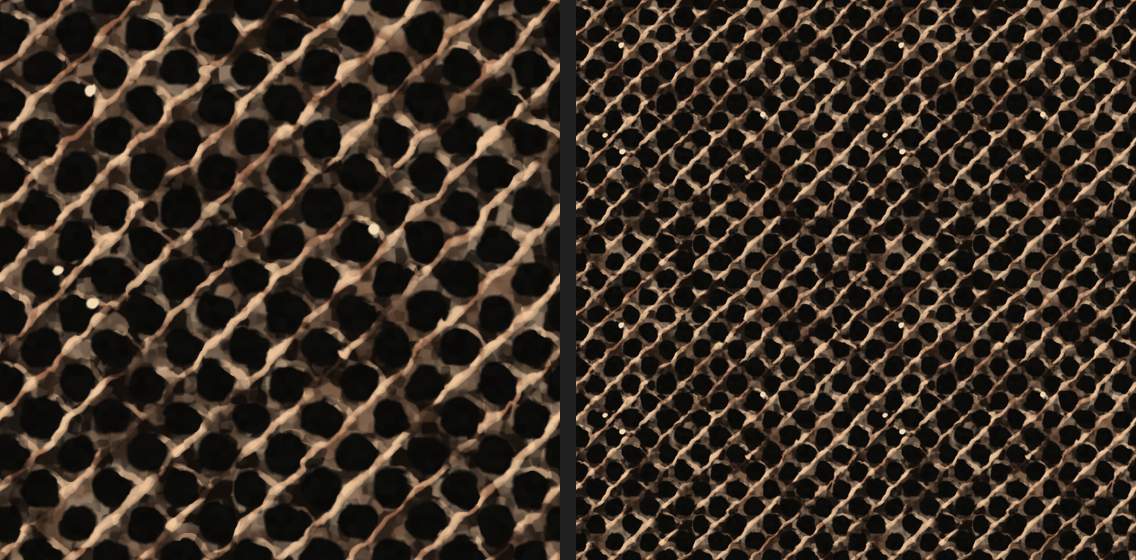
Left, the tile; right, the same tile 2 across and 2 down.
Give the GLSL for this pattern, as a WebGL 2 fragment shader.

```glsl
#version 300 es
precision highp float;
// Diagonal lattice of tan strands over a dim brown mesh with round black holes, 8 by 8 repeats.
uniform vec2 u_resolution;
out vec4 outColor;

const float REPEATS = 8.0;
const float TAU = 6.2831853;

vec2 hash2(vec2 p) {
  vec3 v = fract(p.xyx * vec3(0.1031, 0.1030, 0.0973));
  v += dot(v, v.yzx + 33.33);
  return fract((v.xx + v.yz) * v.zy);
}

// Smooth cellular noise that wraps after n cells.
float cellNoise(vec2 uv, float n, float seed) {
  vec2 p = uv * n, base = floor(p);
  float sum = 0.0, total = 0.0;
  for (int j = -1; j <= 1; j++)
    for (int i = -1; i <= 1; i++) {
      vec2 cell = base + vec2(i, j);
      vec2 id = mod(cell, n) + seed;
      vec2 toPoint = cell + 0.15 + 0.7 * hash2(id) - p;
      float weight = exp(-11.0 * dot(toPoint, toPoint));
      sum += weight * hash2(id + 71.0).x;
      total += weight;
    }
  return sum / total;
}

// Hash of a diagonal cell, periodic over the canvas.
vec2 cellHash(vec2 id, float seed) {
  return hash2(mod(vec2(id.x - id.y, id.x + id.y), 2.0 * REPEATS) + seed);
}

float stroke(float d, float halfWidth) {
  return 1.0 - smoothstep(halfWidth - 0.03, halfWidth + 0.025, abs(d));
}

void main() {
  vec2 uv = gl_FragCoord.xy / u_resolution;

  // Hand-made wobble, coarse and fine, then axes along both diagonals.
  vec2 wobble = vec2(cellNoise(uv, 16.0, 3.0), cellNoise(uv, 16.0, 41.0)) - 0.5;
  vec2 jitter = vec2(cellNoise(uv, 43.0, 7.0), cellNoise(uv, 43.0, 35.0)) - 0.5;
  vec2 q = uv * REPEATS - vec2(0.09, 0.03) + 0.09 * wobble + 0.045 * jitter;
  vec2 diag = vec2(q.x + q.y, q.y - q.x);
  vec2 id = floor(diag), f = diag - id - 0.5;
  vec2 rnd = cellHash(id, 5.0);

  float broad = cellNoise(uv, 7.0, 11.0);
  float patches = cellNoise(uv, 17.0, 57.0);
  float blobs = cellNoise(uv, 36.0, 23.0);
  float grain = cellNoise(uv, 61.0, 83.0);

  // Blotchy lower mesh.
  float meshLight = smoothstep(0.2, 0.9, 0.65 * blobs + 0.35 * grain);
  meshLight = meshLight * (0.6 + 0.5 * patches) + 0.3 * (broad - 0.3);
  vec3 color = mix(vec3(0.08, 0.06, 0.045), vec3(0.56, 0.46, 0.37), clamp(meshLight, 0.0, 1.0));
  color *= mix(vec3(1.0, 0.9, 0.84), vec3(0.96, 1.0, 1.02), patches);

  // Holes, slightly squared.
  vec2 h = vec2(f.x - f.y, f.x + f.y) * 0.7071;
  float holeDist = pow(dot(pow(abs(h), vec2(2.4)), vec2(1.0)), 1.0 / 2.4);
  float radius = 0.335 + 0.055 * rnd.x;
  float rim = smoothstep(radius - 0.02, radius + 0.07, holeDist);
  color = mix(vec3(0.033, 0.031, 0.022) + 0.02 * grain, color, rim);

  // Arcs bending over the upper right of the holes.
  float along = f.y + 0.5;
  float bend = max(f.y + 0.12, 0.0);
  float arcOffset = diag.x - 0.93 + 0.75 * bend * bend;
  float arcSide = fract(arcOffset + 0.5) - 0.5;
  vec2 arcRnd = cellHash(vec2(floor(arcOffset + 0.5), id.y), 29.0);
  float arcEnd = 0.55 + 0.45 * arcRnd.y;
  float arc = stroke(arcSide, 0.035 + 0.06 * blobs);
  arc *= smoothstep(0.0, 0.12, along) * (1.0 - smoothstep(arcEnd - 0.2, arcEnd, along));
  arc *= smoothstep(0.2, 0.7, arcRnd.x) * (0.5 + 0.5 * smoothstep(0.2, 0.6, grain));
  vec3 arcColor = mix(vec3(0.42, 0.29, 0.21), vec3(0.87, 0.73, 0.58), 0.5 * (blobs + arcRnd.x));
  color = mix(color, arcColor, arc * 0.95);

  // Long rising strands, thickest at the joints and worn between them.
  float wave = 0.075 + 0.03 * sin(TAU * (diag.x - 0.62));
  float side = fract(diag.y - wave + 0.5) - 0.5;
  float joint = 0.5 + 0.5 * cos(TAU * (diag.x - 0.88));
  float halfWidth = 0.055 + 0.035 * joint + 0.035 * (patches - 0.5) + 0.035 * (blobs - 0.5);
  float shown = 0.2 + 0.8 * smoothstep(0.22, 0.45, 0.4 * broad + 0.5 * patches + 0.1 * grain);
  float strand = stroke(side, halfWidth) * shown;
  float warmth = smoothstep(0.2, 0.7, 0.4 * patches + 0.3 * blobs + 0.2 * grain + 0.1 * joint);
  vec3 strandColor = mix(vec3(0.57, 0.37, 0.26), vec3(0.86, 0.71, 0.56), warmth);
  strandColor *= 0.8 + 0.16 * stroke(side - 0.015, halfWidth * 0.6) + 0.14 * grain;
  color = mix(color, strandColor, strand);

  // Rare pale specks in the gaps.
  float speck = 1.0 - smoothstep(0.08, 0.14, length(f - vec2(0.36, -0.07)));
  color = mix(color, vec3(0.95, 0.86, 0.71), speck * step(0.96, rnd.y));

  outColor = vec4(color, 1.0);
}
```
